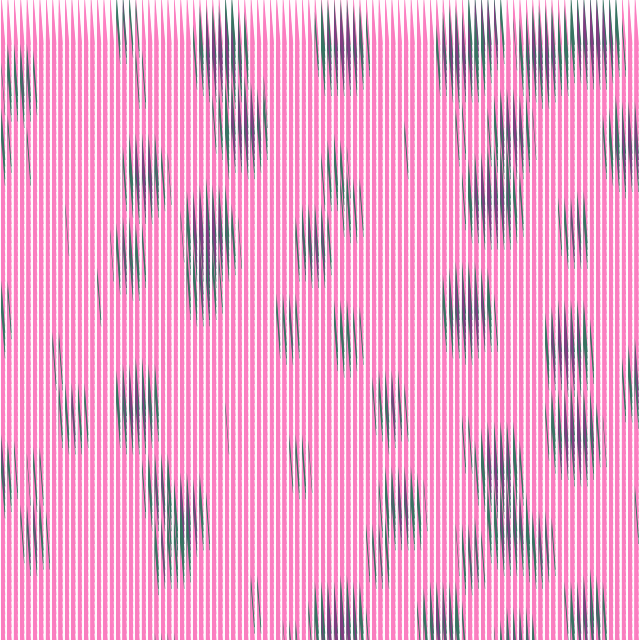
Give the GLSL for this pattern, as a Shadertoy shader.

```glsl
// Dense rows of slim leaning pink blades with scattered green and purple patches.

const float COUNT     = 100.0;  // blades across, and rows per canvas height
const float TOP_ROW   = 93.0;   // highest row of blade roots
const float LENGTH    = 8.2;    // blade length in rows
const float HALF_ROOT = 0.325;  // half width at the root, in columns
const float LEAN      = 0.30;   // leftward shift of the tip, in columns
const float SPACING   = 13.0;   // patch lattice step, in blades
const float MAX_PATCH = 4.7;    // largest patch radius, in blades
const float CORE      = 1.7;    // depth at which a patch turns purple
const float SHADE     = 0.035;  // brightness variation between blades

const vec3 PAPER  = vec3(1.0, 0.99, 0.995);
const vec3 PINK   = vec3(1.0, 0.50, 0.765);
const vec3 GREEN  = vec3(0.22, 0.46, 0.39);
const vec3 PURPLE = vec3(0.51, 0.24, 0.52);

float hash(vec2 p) {
    p = fract(p * vec2(0.1031, 0.1137));
    p += dot(p, p.yx + 33.33);
    return fract((p.x + p.y) * p.x * 17.0 + p.y * 43.7);
}

// Cellular field: positive inside a patch, growing towards its centre.
float patchDepth(vec2 root) {
    vec2 home = floor(root / SPACING);
    float depth = -MAX_PATCH;
    for (int j = -1; j <= 1; j++) {
        for (int i = -1; i <= 1; i++) {
            vec2 cell = home + vec2(i, j);
            vec2 jitter = vec2(hash(cell + 71.0), hash(cell + 137.0));
            float radius = MAX_PATCH * hash(cell + 211.0);
            depth = max(depth, radius - distance(root, (cell + jitter) * SPACING));
        }
    }
    // Ragged outline
    return depth + 0.6 * sin(root.x * 1.3 + root.y * 0.4) * sin(root.y * 1.1 - root.x * 0.5);
}

vec3 bladeColor(vec2 root) {
    float depth = patchDepth(root);
    vec3 color = depth > CORE ? PURPLE : depth > 0.0 ? GREEN : PINK;
    return color * (1.0 - SHADE * hash(root + 19.0));
}

// Share of a pixel covered by a blade; p is relative to its root.
float bladeCover(vec2 p, float pixel) {
    float t = p.y / LENGTH;
    float halfWidth = HALF_ROOT * clamp(1.0 - t, 0.0, 1.0);
    float x = p.x + LEAN * max(t, 0.0);
    float overlap = min(x + 0.5 * pixel, halfWidth) - max(x - 0.5 * pixel, -halfWidth);
    float rootEdge = clamp(p.y / pixel + 0.5, 0.0, 1.0);
    return clamp(overlap / pixel, 0.0, 1.0) * rootEdge;
}

void mainImage(out vec4 fragColor, in vec2 fragCoord) {
    float pixel = COUNT / iResolution.y;
    vec2 p = fragCoord * pixel;
    vec2 cell = floor(p);
    vec3 color = PAPER;

    // Paint from the back row to the front row
    for (int k = -1; k <= int(LENGTH) + 1; k++) {
        vec2 root = cell - vec2(0.0, k);
        if (root.y > TOP_ROW) continue;
        float cover = bladeCover(p - root - vec2(0.5, 0.0), pixel);
        if (cover > 0.0) color = mix(color, bladeColor(root), cover);
    }
    fragColor = vec4(color, 1.0);
}
```
